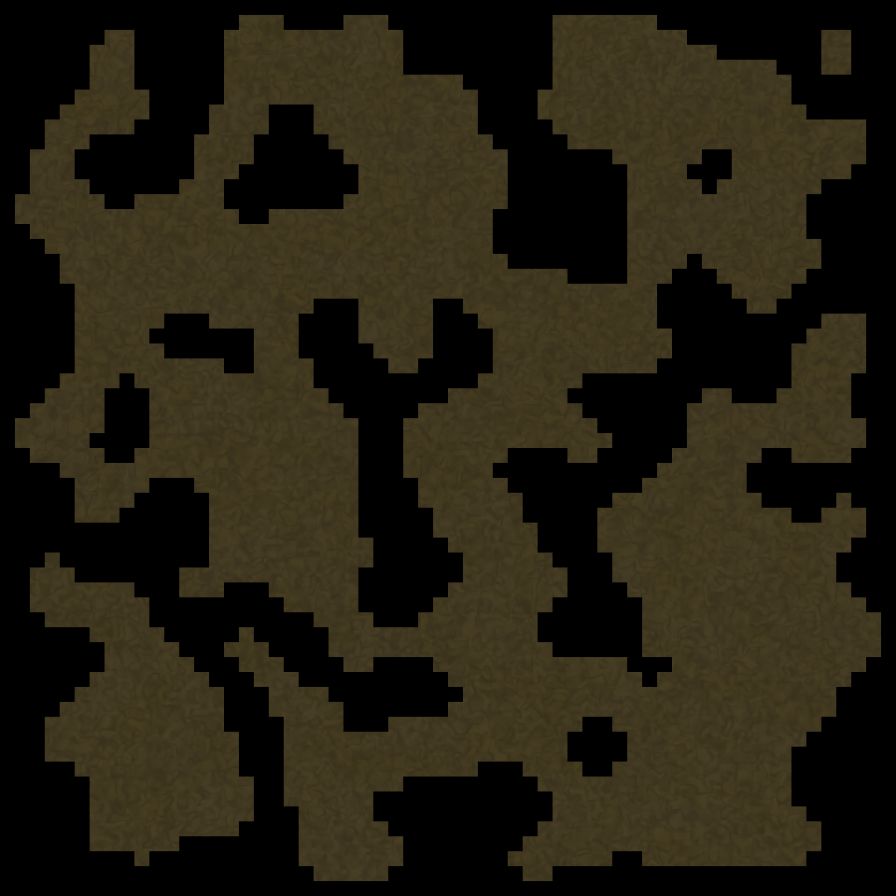
A WebGL 2 fragment shader for this pattern:

```glsl
#version 300 es
precision highp float;
precision highp int;
// A blocky cave map: earthy floor and black rock grown by a cellular automaton.

uniform vec2 u_resolution;
out vec4 fragColor;

const int GRID = 60;             // cells along one side of the map
const int STEPS = 4;             // smoothing passes
const int REACH = STEPS + 1;     // window radius around the shaded cell
const int SIZE = 2 * REACH + 1;

float hash(ivec2 cell) {
    uvec2 v = uvec2(cell + 4096) * 1664525u + 1013904223u;
    for (int i = 0; i < 2; i++) {
        v.x += v.y * 1664525u;
        v.y += v.x * 1664525u;
        v ^= v >> 16;
    }
    return float(v.x >> 8) / 16777216.0;
}

float noise(vec2 p) {
    ivec2 i = ivec2(floor(p));
    vec2 f = fract(p);
    f = f * f * (3.0 - 2.0 * f);
    return mix(mix(hash(i), hash(i + ivec2(1, 0)), f.x),
               mix(hash(i + ivec2(0, 1)), hash(i + ivec2(1, 1)), f.x), f.y);
}

uint majority(uint a, uint b, uint c) {
    return (a & b) | (c & (a | b));
}

bool isRim(ivec2 cell) {
    return any(lessThan(cell, ivec2(1))) || any(greaterThan(cell, ivec2(GRID - 2)));
}

// Rock in the 2x2 block starting at base: (x, y), (x+1, y), (x, y+1), (x+1, y+1).
vec4 rockBlock(ivec2 base) {
    uint rock[SIZE], rim[SIZE], ones[SIZE], twos[SIZE];

    // Random fill, one bit per cell; the rim of the map is always rock.
    for (int y = 0; y < SIZE; y++) {
        rock[y] = 0u;
        rim[y] = 0u;
        for (int x = 0; x < SIZE; x++) {
            ivec2 cell = base + ivec2(x, y) - REACH;
            if (isRim(cell)) rim[y] |= 1u << x;
            if (hash(cell) < 0.467) rock[y] |= 1u << x;
        }
        rock[y] |= rim[y];
    }

    // Each pass keeps rock where at least 5 of the 9 cells around are rock.
    for (int pass = 0; pass < STEPS; pass++) {
        for (int y = 0; y < SIZE; y++) {
            uint left = rock[y] << 1, right = rock[y] >> 1;
            ones[y] = left ^ rock[y] ^ right;
            twos[y] = majority(left, rock[y], right);
        }
        for (int y = 1; y < SIZE - 1; y++) {
            uint odd = ones[y - 1] ^ ones[y] ^ ones[y + 1];
            uint carry = majority(ones[y - 1], ones[y], ones[y + 1]);
            uint pair = twos[y - 1] ^ twos[y] ^ twos[y + 1];
            uint four = majority(twos[y - 1], twos[y], twos[y + 1]);
            rock[y] = (four & (pair | carry)) | (odd & (four | (pair & carry))) | rim[y];
        }
    }

    uint low = rock[REACH] >> REACH, high = rock[REACH + 1] >> REACH;
    return vec4(uvec4(low, low >> 1, high, high >> 1) & 1u);
}

// Fine leathery soil with faint dark creases and a slow drift of tint.
vec3 soil(vec2 uv) {
    vec2 warp = vec2(noise(uv * 110.0), noise(uv * 110.0 + 300.0));
    float grain = noise(uv * 200.0 + warp * 1.5);
    float crease = 1.0 - smoothstep(0.0, 0.3, abs(noise(uv * 130.0 + 70.0 + warp) - 0.5));
    float drift = noise(uv * 34.0 + 500.0);
    vec3 tint = mix(vec3(0.250, 0.216, 0.115), vec3(0.258, 0.222, 0.135), drift);
    return tint * (1.0 + 0.15 * (grain - 0.5) - 0.09 * (crease - 0.4));
}

void main() {
    vec2 uv = gl_FragCoord.xy / u_resolution;
    vec2 p = uv * float(GRID) - 0.5;
    vec2 pixel = float(GRID) / u_resolution;

    // Blend the four nearest cells only within a pixel of their borders.
    vec2 blend = clamp((fract(p) - 0.5) / pixel + 0.5, 0.0, 1.0);
    vec4 rock = rockBlock(ivec2(floor(p)));
    vec2 rows = mix(rock.xz, rock.yw, blend.x);
    float floorCover = 1.0 - mix(rows.x, rows.y, blend.y);

    fragColor = vec4(soil(uv) * floorCover, 1.0);
}
```
